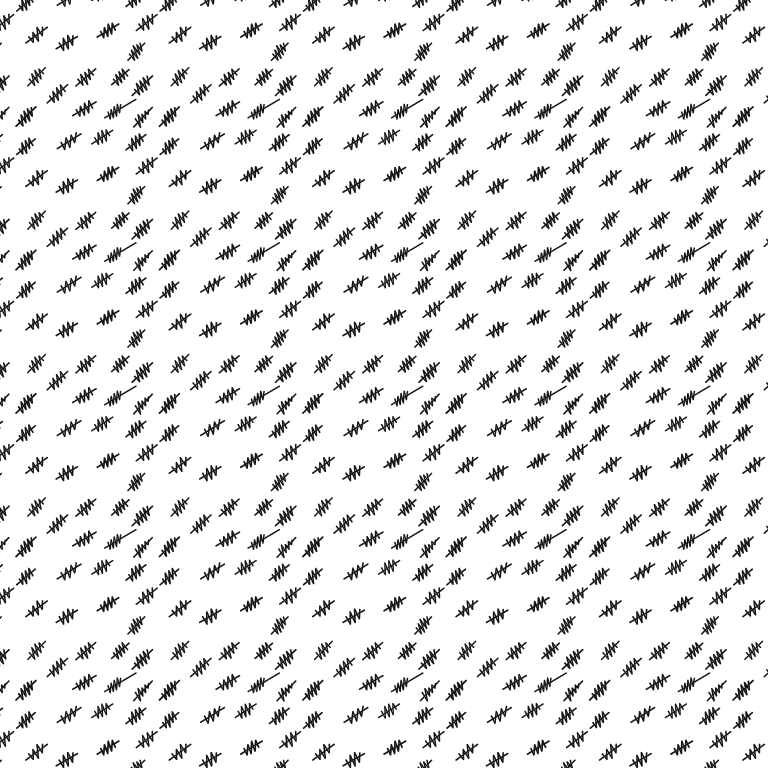
This pattern is drawn by a three.js fragment shader. Its source:

```glsl
varying vec2 vUv;

#define REPEATS 5.355
#define ORIGIN vec2(0.215, 0.43)
#define INK vec3(0.085, 0.085, 0.08)
#define PAPER vec3(1.0)
#define HALF_WIDTH 0.0056
#define HALF_LENGTH 0.088
#define SWING 0.038
#define TILT 0.67
#define LEAN 1.2
#define LONG_TAIL 0.172
#define TAU 6.2831853

float hash(vec2 p) {
  return fract(sin(dot(p, vec2(127.1, 311.7))) * 43758.5453);
}

vec2 direction(float angle) {
  return vec2(cos(angle), sin(angle));
}

float segment(vec2 p, vec2 a, vec2 b) {
  vec2 ab = b - a;
  return length(p - a - ab * clamp(dot(p - a, ab) / dot(ab, ab), 0.0, 1.0));
}

// A tilted axis crossed by a hand-drawn zigzag; id is (column, row)
float scribble(vec2 p, vec2 id) {
  bool wedge = id == vec2(0.0, 0.0);
  bool tailed = id == vec2(3.0, 0.0);
  float tilt = TILT + 0.3 * (hash(id + 3.1) - 0.5);
  float reach = HALF_LENGTH * (0.9 + 0.22 * hash(id + 7.3));
  float swings = 6.0 + floor(3.0 * hash(id + 1.7));
  vec2 axis = direction(tilt);
  vec2 across = direction(tilt + LEAN + 0.2 * (hash(id + 5.9) - 0.5));

  float d = segment(p, -axis * reach, axis * (tailed ? LONG_TAIL : reach));
  vec2 last = -axis * reach * 0.7;
  float side = 1.0;
  for (int i = 0; i <= 8; i++) {
    float n = float(i);
    if (n > swings) break;
    float t = n / swings;
    float envelope = wedge ? mix(1.1, 0.2, t) : 0.6 + 0.45 * sin(0.5 * TAU * t);
    float jitter = 0.8 + 0.4 * hash(id * 9.0 + n);
    vec2 next = axis * reach * mix(-0.64, 0.64, t) + across * side * SWING * envelope * jitter;
    if (i > 0) d = min(d, segment(p, last, next));
    last = next;
    side = -side;
  }
  return d - HALF_WIDTH * (0.9 + 0.2 * hash(id + 2.3));
}

// Evenly stepped rows, swayed by cosine and sine weights: sway.xy across, sway.zw up
float column(vec2 p, float index, float rows, float harmonic, vec2 start, vec4 sway) {
  float d = 1.0;
  for (int i = 0; i < 5; i++) {
    float row = float(i);
    if (row >= rows) break;
    float phase = TAU * row / rows;
    vec2 center = start - vec2(0.0, row / rows);
    center.x += dot(sway.xy, direction(harmonic * phase));
    center.y += dot(sway.zw, direction(phase));
    vec2 local = fract(p - center + 0.5) - 0.5;
    if (dot(local, local) < 0.05) d = min(d, scribble(local, vec2(index, row)));
  }
  return d;
}

void main() {
  vec2 p = vUv * REPEATS + ORIGIN;
  float pixel = max(fwidth(vUv.x) * REPEATS, 0.0001);

  // Four swaying columns fill each repeat
  float d = column(p, 0.0, 5.0, 2.0, vec2(0.197, 0.0), vec4(0.015, -0.038, -0.032, 0.003));
  d = min(d, column(p, 1.0, 4.0, 1.0, vec2(0.433, 0.006), vec4(-0.037, -0.037, -0.034, 0.006)));
  d = min(d, column(p, 2.0, 5.0, 2.0, vec2(0.722, -0.262), vec4(-0.025, -0.104, 0.062, -0.073)));
  d = min(d, column(p, 3.0, 4.0, 1.0, vec2(0.991, 0.038), vec4(0.023, -0.063, -0.034, 0.041)));

  float coverage = clamp(0.5 - d / pixel, 0.0, 1.0);
  gl_FragColor = vec4(mix(PAPER, INK, coverage), 1.0);
}
```
